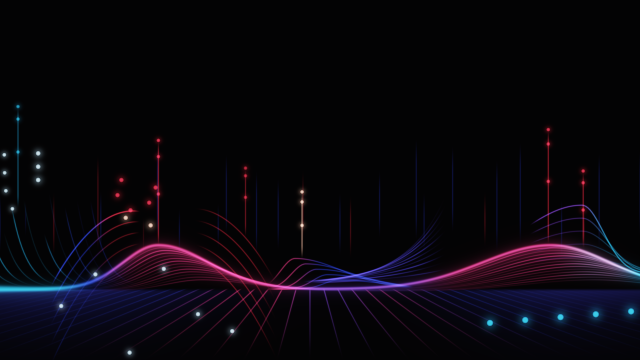
Give the GLSL for this background, as a Shadertoy shader.

```glsl
const vec3 NIGHT  = vec3(.013, .011, .014);
const vec3 CYAN   = vec3(.10, .68, .95);
const vec3 BLUE   = vec3(.10, .16, .72);
const vec3 VIOLET = vec3(.42, .20, .80);
const vec3 PINK   = vec3(.95, .17, .45);
const vec3 RED    = vec3(.80, .10, .17);
const vec3 WARM   = vec3(1., .72, .60);
const vec3 ICE    = vec3(.70, .90, 1.);
const float HORIZON = .197;
const float HILL = .122;
const vec2 VANISH = vec2(.861, .34);
const float RAY_STEP = .27;
const float THIN = .0015;
const float EXPOSURE = 1.45;

float hash(float n) { return fract(sin(n * 91.37) * 4375.85); }

// Bell with separate left and right widths
float bump(float x, float centre, float left, float right) {
    float t = (x - centre) / (x < centre ? left : right);
    return exp(-.5 * t * t);
}

float ridge(float x) {
    return HORIZON + HILL * (bump(x, .44, .098, .14) + bump(x, 1.53, .19, .165));
}

float stroke(float d, float width) {
    float w = max(width, .7 / iResolution.y);
    return exp(-d * d / (w * w));
}

// Line along the zero set of v, with even thickness
float curve(float v, float width) {
    float slope = length(vec2(dFdx(v), dFdy(v))) * iResolution.y;
    return stroke(v / max(slope, .001), width);
}

float span(float x, float a, float b, float soft) {
    return smoothstep(a, a + soft, x) * (1. - smoothstep(b - soft, b, x));
}

float dot2d(vec2 p, vec2 centre, float radius) {
    float d = length(p - centre), aa = 1. / iResolution.y;
    return 1.3 * (1. - smoothstep(radius - aa, radius + aa, d)) + .25 * exp(-d * d / (radius * radius * 6.));
}

vec3 spectrum(float x) {
    vec3 c = mix(CYAN, BLUE * 1.2, smoothstep(.12, .27, x));
    c = mix(c, PINK, smoothstep(.25, .40, x));
    c = mix(c, VIOLET, smoothstep(.72, .90, x));
    c = mix(c, PINK, smoothstep(1.1, 1.3, x));
    c = mix(c, vec3(.85, .55, .90), smoothstep(1.52, 1.66, x));
    return mix(c, CYAN, smoothstep(1.68, 1.8, x));
}

// Vertical line carrying a few beads
vec3 stem(vec2 p, float x, float low, float high, vec3 tint) {
    float light = .55 * stroke(p.x - x, THIN) * span(p.y, low, high, .04);
    for (int i = 0; i < 3; i++) {
        float y = mix(high, low, float(i * i) * .1 + .06 * float(i) * hash(x));
        light += dot2d(p, vec2(x, y), .0038);
    }
    return tint * light;
}

vec3 strands(vec2 p) {
    vec3 tint = spectrum(p.x), c = vec3(0);
    float top = ridge(p.x), lift = (top - HORIZON) / HILL;
    // Bright crest and the haze under it
    float d = p.y - top;
    c += tint * curve(d, .0035 + .004 * exp(-p.x / .15)) * 1.1;
    c += tint * exp(-abs(d) / .012) * .22;
    c += tint * lift * exp(-max(-d, 0.) / .03) * .24 * smoothstep(.003, -.003, d) * smoothstep(HORIZON - .01, HORIZON + .03, p.y);
    // Folded layers inside the hills
    for (int i = 1; i <= 13; i++) {
        float t = float(i) / 14.;
        float h = (ridge(p.x - .13 * t) - HORIZON) * (1. - .8 * t);
        float shine = .65 + .35 * sin(p.x * 9. + float(i) * 1.7);
        c += tint * curve(p.y - HORIZON - h + .006 * t, THIN) * shine * (.05 + .6 * h / HILL);
    }
    for (int i = 0; i < 10; i++) {
        float k = float(i), wave = .6 + .4 * sin(k * 2.3 + p.x * 20.);
        // Steep fan at the left edge
        float x0 = -.09 + .037 * k;
        float fall = .3 * exp(min(-(p.x - x0) / .042, 1.2));
        float crown = .5 - .17 * hash(k + 3.);
        c += mix(CYAN, BLUE, smoothstep(.05, .2, x0)) * curve(p.y - HORIZON - fall, THIN) * .5 * wave
            * span(p.y, HORIZON, crown, .06) * (1. - .07 * k);
        // Sweep rising right of centre
        float rise = (.2 - .018 * k) * exp((p.x - 1.215) / (.11 + .008 * k));
        c += mix(VIOLET, BLUE * 1.3, .6) * curve(p.y - HORIZON - .012 - rise, THIN) * .5 * wave * span(p.x, .84, 1.24, .1);
    }
    for (int i = 0; i < 5; i++) {
        float k = float(i), fade = 1. / (1. + k * 1.2);
        // Arcs beside the left hill and before the valley
        float a = p.x - .37 - .012 * k, b = p.x - .54 + .01 * k;
        c += mix(BLUE, RED, smoothstep(.24, .32, p.x)) * curve(p.y - .414 + .03 * k + 4. * a * a, .002) * fade * span(p.x, .14, .39, .03);
        c += RED * curve(p.y - .42 + .032 * k + 4. * b * b, THIN) * .38 * span(p.x, .54, .77, .08);
        // Small knot in the valley, arch at the right
        float knot = (.085 - .015 * k) * bump(p.x, .82 + .03 * k, .04, .13);
        c += mix(PINK, BLUE, smoothstep(.8, .9, p.x)) * curve(p.y - HORIZON - knot, THIN) * .5 * span(p.x, .74, 1.15, .05);
        float arch = .24 + (.19 - .036 * k) * bump(p.x, 1.616, .174, .06 + .01 * k);
        c += mix(VIOLET, CYAN, smoothstep(1.6, 1.7, p.x)) * curve(p.y - arch, .0018) * fade * .7 * span(p.x, 1.47, 1.85, .04);
    }
    return c;
}

vec3 ground(vec2 p) {
    float depth = max(HORIZON - p.y, 0.), drop = max(VANISH.y - p.y, .05);
    float s = (p.x - VANISH.x) / drop;
    float d = abs(fract(s / RAY_STEP + .5) - .5) * RAY_STEP * drop / sqrt(1. + s * s);
    vec3 tint = mix(PINK, VIOLET, smoothstep(-.6, .1, s));
    tint = mix(tint, RED, smoothstep(.5, 1.2, s) * .6);
    tint = mix(tint, BLUE, smoothstep(1.3, 2.6, abs(s)));
    vec3 c = tint * stroke(d, THIN) * .6 * exp(-depth / .1 - s * s * .12) * (1. - smoothstep(.12, .2, depth));
    float pools = bump(p.x, .12, .3, .28) + .9 * bump(p.x, 1.58, .22, .3);
    c += mix(BLUE, VIOLET, .2) * pools * .36 * exp(-depth / .065);
    return c * smoothstep(HORIZON + .003, HORIZON - .008, p.y);
}

vec3 sparks(vec2 p) {
    vec3 c = stem(p, .44, .315, .61, RED) + stem(p, .682, .34, .533, RED * .7);
    c += stem(p, .839, .28, .467, WARM) + stem(p, 1.523, .32, .64, RED);
    c += stem(p, 1.62, .31, .525, RED) + stem(p, .05, .42, .704, CYAN * .6);
    // Faint upright lines
    for (int i = 0; i < 26; i++) {
        float k = float(i), x = (k + hash(k)) * .0684, low = .27 + .08 * hash(k + 7.);
        vec3 tint = hash(k + 20.) > .65 ? RED : BLUE;
        c += tint * stroke(p.x - x, THIN) * .22 * span(p.y, low, low + .1 + .22 * hash(k + 40.), .08);
    }
    // Beads: floor trail, left column, ember cluster, loose lights
    for (int i = 0; i < 7; i++) {
        float k = float(i);
        if (i < 5) c += CYAN * dot2d(p, vec2(1.361 + .098 * k, .103 + .008 * k), .0075);
        if (i < 3) c += ICE * dot2d(p, vec2(.106, .574 - .037 * k), .0052);
        if (i < 4) c += ICE * dot2d(p, vec2(.012 + .023 * hash(k), .57 - .05 * k), .004);
        c += mix(RED, WARM, step(4.5, k)) * dot2d(p, vec2(.315 + .12 * hash(k + 2.), .5 - .021 * k), .005);
        c += ICE * dot2d(p, vec2(.17 + .095 * k, .15 + .13 * sin(k * 2.4)), .0048) * step(k, 5.);
    }
    return c;
}

void mainImage(out vec4 fragColor, in vec2 fragCoord) {
    vec2 p = fragCoord / iResolution.y;
    p.x *= 16. / 9. * iResolution.y / iResolution.x;
    vec3 light = strands(p) + ground(p) + sparks(p);
    fragColor = vec4(NIGHT + 1. - exp(-light * EXPOSURE), 1.);
}
```
